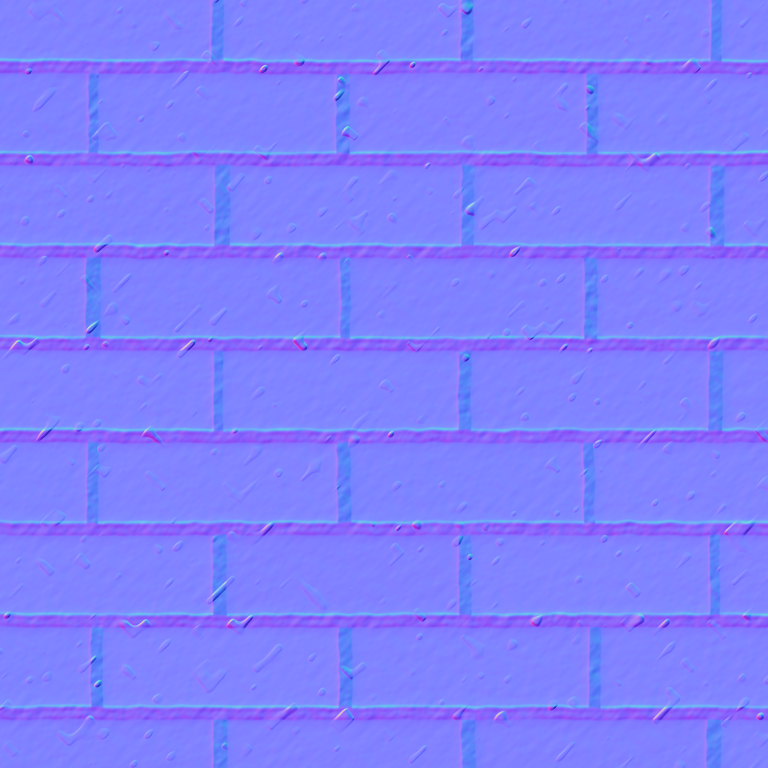
This texture map is drawn by a WebGL 1 fragment shader. Its source:

```glsl
precision highp float;
// Tangent-space normal map of a running-bond brick wall with rough, slanted mortar.

uniform vec2 u_resolution;

// Layout, in canvas units with y measured downward
const vec2 BRICK = vec2(0.3238, 0.1202);   // pitch of one brick with its joints
const float FIRST_BED = 0.0872;            // centre of the top horizontal joint
const float FIRST_HEAD = 0.2852;           // centre of a vertical joint in even rows
const float BED_HALF = 0.0084;
const float HEAD_HALF = 0.0080;
const float HEAD_VARIATION = 0.0022;       // change of half width between joints
const float HEAD_SHIFT = 0.0045;           // sideways shift between joints
const float EDGE_WOBBLE = 0.0022;
const float EDGE_SOFT = 0.0016;
const float LIP_WIDTH = 0.0021;
const float BEVEL_WIDTH = 0.0090;

// Slopes, as x and y of the normal
const vec2 FACE_SLOPE = vec2(0.005, 0.025);
const vec2 BED_SLOPE = vec2(0.07, -0.17);
const vec2 BED_RIM = vec2(0.02, -0.15);
const vec2 LIP_SLOPE = vec2(-0.20, 0.46);
const vec2 HEAD_SLOPE = vec2(-0.27, 0.01);
const vec2 HEAD_RIM = vec2(0.20, -0.02);
const float BEVEL_SLOPE = 0.07;
const float BRICK_TILT = 0.025;

// Surface wear
const float FACE_ROUGHNESS = 0.0007;
const float MORTAR_ROUGHNESS = 0.0025;
const float PIT_DEPTH = 0.9;
const float RELIEF_STEP = 0.0013;

float hash(vec2 p) {
  vec3 q = fract(vec3(p.xyx) * 0.1031);
  q += dot(q, q.yzx + 33.33);
  return fract((q.x + q.y) * q.z);
}

float noise(vec2 p) {
  vec2 i = floor(p), f = fract(p);
  f = f * f * (3.0 - 2.0 * f);
  return mix(mix(hash(i), hash(i + vec2(1.0, 0.0)), f.x),
             mix(hash(i + vec2(0.0, 1.0)), hash(i + vec2(1.0, 1.0)), f.x), f.y);
}

float bump(float x, float width) {
  return exp(-x * x / (width * width));
}

float band(float x, float halfWidth, float soft) {
  return 1.0 - smoothstep(halfWidth - soft, halfWidth + soft, abs(x));
}

// Fine relief stretched along a diagonal, with sparse pits
float relief(vec2 p) {
  vec2 q = vec2(p.x + p.y, p.y - p.x) * 0.7071 + 3.0;
  float grain = 0.50 * noise(q * vec2(105.0, 60.0))
              + 0.22 * noise(q * vec2(190.0, 140.0) + 17.0);
  float pits = smoothstep(0.82, 0.98, noise(q * vec2(75.0, 50.0) + 41.0));
  return grain - PIT_DEPTH * pits;
}

vec2 reliefSlope(vec2 p) {
  float h = relief(p);
  return vec2(h - relief(p + vec2(RELIEF_STEP, 0.0)),
              h - relief(p + vec2(0.0, RELIEF_STEP))) / RELIEF_STEP;
}

void main() {
  vec2 p = gl_FragCoord.xy / u_resolution;
  p.y = 1.0 - p.y;
  float soft = max(EDGE_SOFT, 0.7 / min(u_resolution.x, u_resolution.y));

  // Uneven edges, with a slow drift and a fine ripple
  vec2 wobble = vec2(noise(p.yx * vec2(70.0, 9.0) + 5.0),
                     noise(p * vec2(55.0, 9.0) + 29.0)) - 0.5;
  wobble += 0.6 * (vec2(noise(p * 13.0 + 61.0), noise(p * 11.0 + 83.0)) - 0.5);
  wobble *= EDGE_WOBBLE;

  // Signed distance from the nearest horizontal joint
  float v = (p.y - FIRST_BED) / BRICK.y;
  float row = floor(v);
  float bedY = (fract(v + 0.5) - 0.5) * BRICK.y + wobble.y;

  // Signed distance from the nearest vertical joint of this row
  float u = (p.x - FIRST_HEAD) / BRICK.x + 0.5 * mod(row + 1.0, 2.0);
  float joint = floor(u + 0.5);
  vec2 id = vec2(joint, row) + 20.0;
  float headX = (u - joint) * BRICK.x + wobble.x + HEAD_SHIFT * (2.0 * hash(id) - 1.0);
  float headHalf = HEAD_HALF + HEAD_VARIATION * (2.0 * hash(id + 71.0) - 1.0);

  float bed = band(bedY, BED_HALF, soft);
  float headAcross = band(headX, headHalf, soft);
  float head = headAcross * (1.0 - bed);
  float mortar = max(bed, head);
  float besideHead = 1.0 - headAcross;

  // Brick faces: slight tilt and rounded borders
  vec2 brickId = id - vec2(step(headX, 0.0), 0.0);
  vec2 face = FACE_SLOPE + BRICK_TILT * (vec2(hash(brickId + 7.0), hash(brickId + 13.0)) - 0.5);
  face.x -= sign(headX) * BEVEL_SLOPE * bump(abs(headX) - headHalf, BEVEL_WIDTH);
  face.y -= sign(bedY) * BEVEL_SLOPE * bump(abs(bedY) - BED_HALF, BEVEL_WIDTH);
  vec2 slope = face * (1.0 - mortar);

  // Mortar: a sharp drop on one side, then a slow rise
  float worn = 0.6 + 0.6 * noise(p * vec2(38.0, 30.0) + 97.0);
  slope += bed * BED_SLOPE + head * HEAD_SLOPE;
  slope += BED_RIM * worn * (bump(bedY + 0.45 * BED_HALF, 0.0026)
         + besideHead * bump(bedY - 0.80 * BED_HALF, 0.0028));
  slope += LIP_SLOPE * worn * besideHead * bump(bedY + BED_HALF, LIP_WIDTH);
  slope += HEAD_RIM * worn * (1.0 - bed) * bump(headX + headHalf + 0.001, LIP_WIDTH);

  slope += reliefSlope(p) * mix(FACE_ROUGHNESS, MORTAR_ROUGHNESS, mortar);
  slope = clamp(slope, -0.65, 0.65);

  vec3 normal = vec3(slope, sqrt(1.0 - dot(slope, slope)));
  gl_FragColor = vec4(0.5 + 0.5 * normal, 1.0);
}
```
